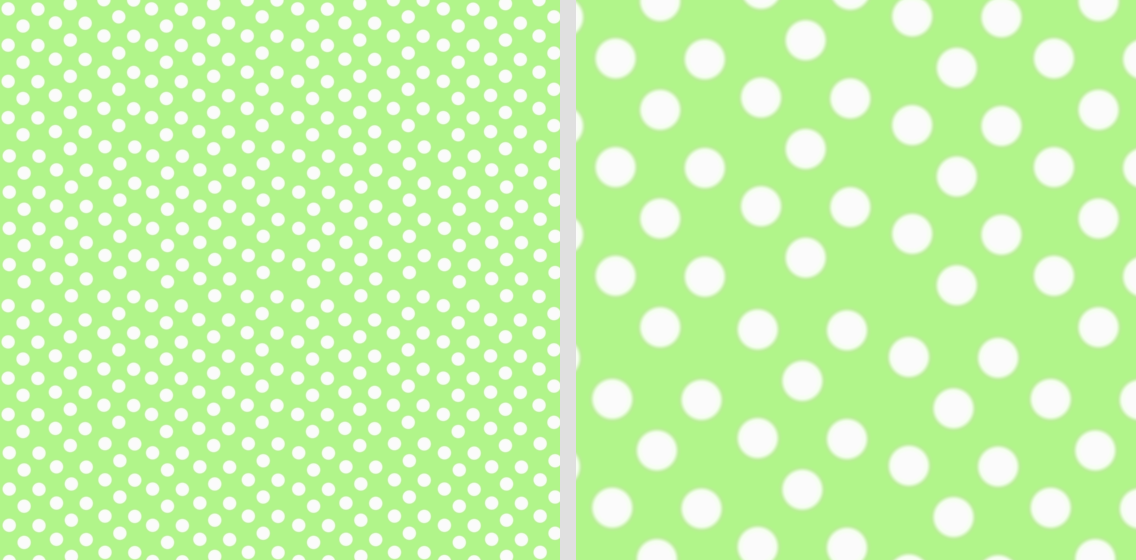
Left: the whole. Right: its middle third, enlarged.
Reproduce this pattern procedurally as a Shadertoy shader.

```glsl
// Polka dots on light green: V-shaped triples of white dots, three triples to a strip,
// four strips across and four bands of four rows down, with slightly uneven joins.
// The nearest dot centre is found per strip, then shaded by its distance.

const float CANVAS = 768.0;      // design units along the canvas side
const float ROW_PITCH = 49.7;
const float DOT_RADIUS = 9.1;

const vec3 GREEN = vec3(0.695, 0.960, 0.540);
const vec3 HALO  = vec3(0.720, 0.935, 0.580);
const vec3 RIM   = vec3(0.965, 0.998, 0.945);
const vec3 WHITE = vec3(0.985, 0.985, 0.985);

// Uneven joins: left of each strip, top of each band (first one lies above the canvas)
const float STRIP_LEFT[4] = float[](11.2, 207.8, 408.2, 608.0);
const float BAND_TOP[5] = float[](-186.8, 12.2, 213.8, 419.2, 621.0);
const float BAND_SHIFT[5] = float[](0.0, 0.0, 1.5, 0.0, 1.5);

// Start of each triple inside a strip
const vec2 TRIPLE[3] = vec2[](vec2(0.0), vec2(64.8, 19.2), vec2(131.3, -12.6));

// Offset of a dot in the V: the middle one hangs lower
vec2 dotInTriple(int j) {
    float f = float(j);
    return vec2(20.4 * f, 0.2 * f + (j == 1 ? 23.3 : 0.0));
}

// Distance to the nearest of four dots stacked below the first
float stackDistance(vec2 p, vec2 first) {
    vec2 q = p - first;
    q.y -= ROW_PITCH * clamp(floor(q.y / ROW_PITCH + 0.5), 0.0, 3.0);
    return length(q);
}

// Distance to the nearest dot centre in one strip
float stripDistance(vec2 p, float left) {
    float d = CANVAS;
    for (int b = 0; b < 5; b++) {
        vec2 corner = vec2(left + BAND_SHIFT[b], BAND_TOP[b]);
        for (int t = 0; t < 3; t++)
            for (int j = 0; j < 3; j++)
                d = min(d, stackDistance(p, corner + TRIPLE[t] + dotInTriple(j)));
    }
    return d;
}

// Dot and ground colours with a soft edge
vec3 shadeDot(float d, float radius, float soft) {
    vec3 ground = mix(HALO, GREEN, smoothstep(radius + 0.8, radius + 2.4, d));
    vec3 fill = mix(WHITE, RIM, smoothstep(radius - 3.2, radius - 1.2, d));
    return mix(fill, ground, smoothstep(radius - soft, radius + soft, d));
}

void mainImage(out vec4 fragColor, in vec2 fragCoord) {
    vec2 uv = fragCoord / iResolution.xy;
    vec2 p = vec2(uv.x, 1.0 - uv.y) * CANVAS;

    int strip = int(clamp(floor((p.x + 5.0) / 200.0), 0.0, 3.0));
    float d = stripDistance(p, STRIP_LEFT[strip]);

    float soft = max(1.3, 0.8 * CANVAS / iResolution.y);
    fragColor = vec4(shadeDot(d, DOT_RADIUS, soft), 1.0);
}
```
